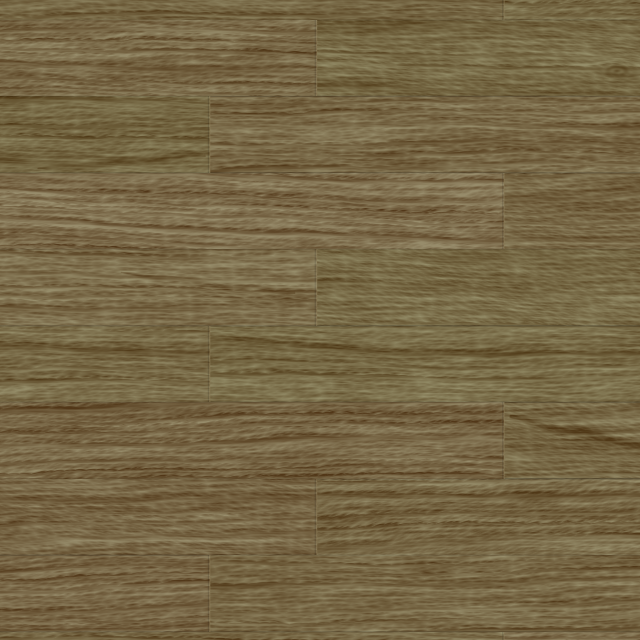
Reproduce this texture procedurally as a three.js fragment shader.

```glsl
// Oak plank floor: long horizontal boards with staggered joints and fine grain
varying vec2 vUv;

float hash(vec2 p) {
  return fract(sin(dot(p, vec2(127.1, 311.7))) * 43758.5);
}

// Cellular noise: distance to the nearest scattered point
float cells(vec2 p) {
  vec2 cell = floor(p), f = fract(p);
  float nearest = 2.0;
  for (int j = -1; j <= 1; j++) {
    for (int i = -1; i <= 1; i++) {
      vec2 o = vec2(float(i), float(j));
      vec2 jitter = vec2(hash(cell + o), hash(cell + o + 57.3));
      nearest = min(nearest, length(o + jitter - f));
    }
  }
  return nearest;
}

// Soft dark vein that tapers from its middle to both ends
float vein(vec2 p, vec2 a, vec2 b, float width) {
  vec2 ab = b - a;
  float t = clamp(dot(p - a, ab) / dot(ab, ab), 0.0, 1.0);
  float w = width * (0.25 + 3.0 * t * (1.0 - t));
  return 1.0 - smoothstep(0.0, w, length(p - a - ab * t));
}

void main() {
  // Board layout: the joint position cycles every three rows
  float across = (0.969 - vUv.y) / 0.1195;
  float row = floor(across);
  float v = fract(across);
  float cycle = mod(row, 3.0);
  float joint = cycle < 0.5 ? 0.495 : (cycle < 1.5 ? 0.328 : 0.788);
  vec2 board = vec2(row, step(joint, vUv.x));
  float a = hash(board + 3.7);
  float b = hash(board + 19.1);
  float c = hash(board + 41.9);

  // Knot, which also spreads the grain around it
  vec2 toKnot = (vUv - vec2(0.964, 0.889)) * vec2(1.0, 2.2);
  float r = length(toKnot);
  float knot = exp(-r * r * 2200.0) * (0.7 + 0.3 * cos(r * 420.0));

  // Grain coordinates, bent by layered sines and shifted per board
  float x = vUv.x + b * 5.0;
  float h = vUv.y + a * 3.0 - 0.3 * toKnot.y * exp(-r * r * 900.0);
  h += (a - 0.5) * 0.05 * vUv.x
     + 0.004 * sin(5.0 * x + 6.3 * c)
     + 0.0022 * sin(13.0 * x + 40.0 * h)
     + 0.0007 * sin(41.0 * x + 90.0 * h);

  // Fibres along the board and short slanted pores
  float coarse = cells(vec2(x * 5.0, h * 140.0));
  float fine = cells(vec2(x * 18.0, h * 260.0));
  float slant = (c - 0.5) * 0.6;
  float pores = cells(vec2(x * 60.0, (h - slant * x) * 230.0));

  // Growth rings with uneven spacing and ragged edges
  float ragged = h + 0.005 * (pores - 0.5) + 0.002 * (coarse - 0.5);
  float phase = ragged * mix(210.0, 320.0, b)
              + 1.8 * sin(ragged * 83.0 + 6.3 * c) + sin(x * 3.1 + h * 47.0);
  float rings = pow(0.5 + 0.5 * sin(phase), 6.0);
  float paleRings = pow(0.5 + 0.5 * sin(phase + 1.9), 8.0);
  float fade = 0.6 + 0.4 * sin(x * 6.0 + h * 130.0);

  float tone = 0.60 + (a - 0.5) * 0.24
             + 0.68 * (coarse - 0.45) + 0.62 * (fine - 0.45)
             + 0.55 * (pores - 0.45)
             + 0.11 * sin(h * 61.0 + 2.0 * sin(x * 2.3))
             - rings * fade * mix(0.20, 0.75, c)
             + paleRings * (1.2 - fade) * mix(0.08, 0.36, b);

  // Dark veins on a few boards
  vec2 p = vUv + vec2(0.0, 0.002 * sin(vUv.x * 60.0) + 0.004 * (coarse - 0.5));
  float veins = vein(p, vec2(0.798, 0.347), vec2(1.05, 0.292), 0.013)
              + 0.9 * vein(p, vec2(0.06, 0.736), vec2(0.32, 0.757), 0.011)
              + 0.8 * vein(p, vec2(0.19, 0.573), vec2(0.46, 0.543), 0.010);
  tone -= 0.65 * veins + 0.85 * knot;

  vec3 darkOak = vec3(0.385, 0.305, 0.175);
  vec3 lightOak = vec3(0.54, 0.495, 0.36);
  vec3 color = mix(darkOak, lightOak, clamp(tone, -0.45, 1.3));
  color += (b - 0.5) * vec3(0.012, -0.006, 0.010);

  // Seams between rows, broken up and stronger along some boards
  float seamDist = min(v, 1.0 - v) * 0.1195;
  float seam = 1.0 - smoothstep(0.0003, 0.0021, seamDist + 0.0008 * (pores - 0.4));
  color *= 1.0 - seam * mix(0.04, 0.24, hash(vec2(floor(across + 0.5), board.y)));

  // End joint: pale bevel with a thin shadow beside it
  float bevel = 1.0 - smoothstep(0.0003, 0.0018, abs(vUv.x - joint));
  float shadow = 1.0 - smoothstep(0.0003, 0.0018, abs(vUv.x - joint + 0.0024));
  color = mix(color * (1.0 - 0.12 * shadow), vec3(0.54, 0.48, 0.34), 0.4 * bevel);

  gl_FragColor = vec4(color, 1.0);
}
```
